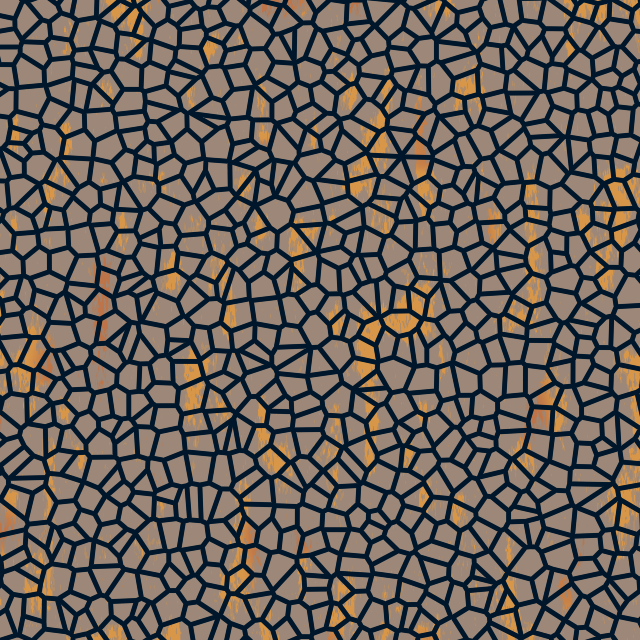
This pattern is drawn by a WebGL 1 fragment shader. Its source:

```glsl
precision highp float;
// Irregular mosaic of taupe Voronoi cells with navy joints and orange vertical flecks.

uniform vec2 u_resolution;

#define CELLS 28.0              // cells across the canvas
#define JOINT_WIDTH 0.0077      // joint thickness in canvas units
#define JITTER 1.0              // 0 = regular grid, 1 = fully scattered
#define PATCH_SCALE vec2(36.0, 14.0)
#define FLECK_SCALE vec2(280.0, 85.0)
#define FLECK_THRESHOLD 0.80
#define JOINT_COLOR vec3(0.0, 0.092, 0.168)
#define STONE_COLOR vec3(0.61, 0.53, 0.47)
#define ORANGE_COLOR vec3(0.89, 0.60, 0.25)
#define RUST_COLOR vec3(0.76, 0.44, 0.25)

vec2 hash22(vec2 p) {
  vec3 q = fract(p.xyx * vec3(0.1031, 0.1030, 0.0973));
  q += dot(q, q.yzx + 33.33);
  return fract((q.xx + q.yz) * q.zy);
}

float valueNoise(vec2 p) {
  vec2 cell = floor(p);
  vec2 f = fract(p);
  f = f * f * (3.0 - 2.0 * f);
  float bottom = mix(hash22(cell).x, hash22(cell + vec2(1.0, 0.0)).x, f.x);
  float top = mix(hash22(cell + vec2(0.0, 1.0)).x, hash22(cell + 1.0).x, f.x);
  return mix(bottom, top, f.y);
}

vec2 sitePosition(vec2 cell) {
  return cell + 0.5 + JITTER * (hash22(cell + 57.0) - 0.5);
}

// Perpendicular distance to the closest Voronoi edge, in cell units.
float edgeDistance(vec2 p) {
  vec2 home = floor(p);
  vec2 nearestCell = home;
  vec2 toNearest = vec2(0.0);
  float best = 100.0;
  for (int y = -2; y <= 2; y++) {
    for (int x = -2; x <= 2; x++) {
      vec2 cell = home + vec2(float(x), float(y));
      vec2 toSite = sitePosition(cell) - p;
      float d = dot(toSite, toSite);
      if (d < best) {
        best = d;
        toNearest = toSite;
        nearestCell = cell;
      }
    }
  }
  float edge = 100.0;
  for (int y = -2; y <= 2; y++) {
    for (int x = -2; x <= 2; x++) {
      vec2 toSite = sitePosition(nearestCell + vec2(float(x), float(y))) - p;
      vec2 between = toSite - toNearest;
      if (dot(between, between) > 1e-6) {
        edge = min(edge, dot(0.5 * (toSite + toNearest), normalize(between)));
      }
    }
  }
  return edge;
}

// Stone with clustered, vertically drawn flecks.
vec3 stoneColor(vec2 uv) {
  vec2 slanted = uv + vec2(0.012 * valueNoise(uv * 9.0), 0.0);
  float cluster = smoothstep(0.5, 0.97, valueNoise(slanted * PATCH_SCALE + 11.0));
  float grain = mix(valueNoise(slanted * FLECK_SCALE),
                    valueNoise(slanted * FLECK_SCALE * 2.1 + 31.0), 0.4);
  float strength = grain + 0.7 * cluster - FLECK_THRESHOLD;
  float wash = 0.28 * smoothstep(0.0, 0.08, strength);
  float fleck = 0.85 * smoothstep(0.14, 0.28, strength);
  float rust = smoothstep(0.68, 0.9, valueNoise(uv * 12.0 + 71.0));
  vec3 warm = mix(ORANGE_COLOR, RUST_COLOR, rust);
  return mix(STONE_COLOR, warm, max(wash, fleck));
}

void main() {
  float canvas = min(u_resolution.x, u_resolution.y);
  vec2 uv = gl_FragCoord.xy / canvas;
  float pixel = 1.0 / canvas;
  float toJoint = edgeDistance(uv * CELLS) / CELLS - 0.5 * JOINT_WIDTH;
  float stone = smoothstep(-0.6 * pixel, 0.6 * pixel, toJoint);
  gl_FragColor = vec4(mix(JOINT_COLOR, stoneColor(uv), stone), 1.0);
}
```
